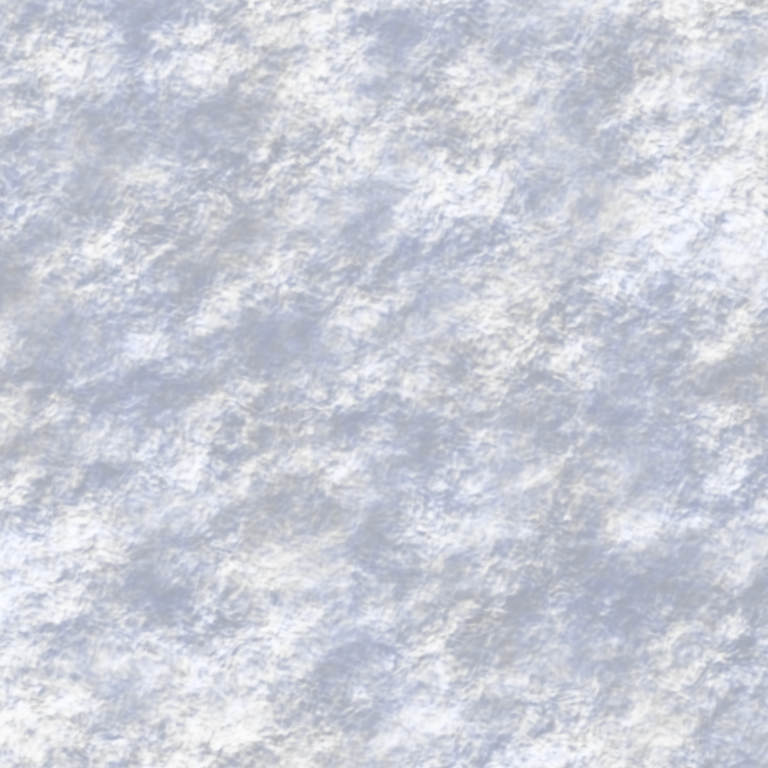
A WebGL 2 fragment shader for this texture:

```glsl
#version 300 es
precision highp float;
// Sunlit, crusty snow: crumbly clumps with pale crests and blue-grey hollows.

uniform vec2 u_resolution;
out vec4 fragColor;

// Random unit vector for a lattice point
vec2 latticeGradient(vec2 cell) {
    vec3 h = fract(cell.xyx * vec3(0.1031, 0.1030, 0.0973));
    h += dot(h, h.yzx + 33.33);
    float angle = 6.28318 * fract((h.x + h.y) * h.z);
    return vec2(cos(angle), sin(angle));
}

float gradientNoise(vec2 p) {
    vec2 cell = floor(p);
    vec2 f = p - cell;
    vec2 w = f * f * f * (f * (f * 6.0 - 15.0) + 10.0);
    vec2 e = vec2(1.0, 0.0);
    float a = dot(latticeGradient(cell), f);
    float b = dot(latticeGradient(cell + e.xy), f - e.xy);
    float c = dot(latticeGradient(cell + e.yx), f - e.yx);
    float d = dot(latticeGradient(cell + e.xx), f - e.xx);
    return mix(mix(a, b, w.x), mix(c, d, w.x), w.y);
}

// Lumpy surface height; each octave turns the lattice
float snowHeight(vec2 p) {
    mat2 turn = mat2(0.8, 0.6, -0.6, 0.8);
    float height = 0.0;
    float frequency = 16.0;
    for (int i = 0; i < 4; i++) {
        float n = gradientNoise(p * frequency + float(i) * 17.3 + 40.0);
        height += (n + 0.5 * sqrt(n * n + 0.003)) / frequency;
        p = turn * p;
        frequency *= 2.08;
    }
    return height;
}

void main() {
    vec2 p = gl_FragCoord.xy / u_resolution.y;

    // Crumple the surface a little
    vec2 q = p + 0.008 * vec2(gradientNoise(p * 20.0 + 3.7), gradientNoise(p * 20.0 + 61.2));

    // Slopes facing the light from above
    float stepSize = 0.0035;
    float slope = (snowHeight(q) - snowHeight(q + vec2(-0.4, 0.9) * stepSize)) / stepSize;

    // Broad drifts, rising gently to the right, with a shaded trough across the middle
    vec2 slant = vec2(dot(q, vec2(0.87, 0.5)) * 0.8, dot(q, vec2(-0.5, 0.87)) * 1.2);
    float trough = dot(p - 0.5, vec2(0.5, 0.87));
    float drift = 2.2 * (sqrt(trough * trough + 0.01) - 0.26)
                + 1.5 * gradientNoise(slant * 4.5 + 11.5)
                + 1.8 * gradientNoise(slant * 10.0 + 27.1)
                + 1.4 * gradientNoise(slant * 22.0 + 5.3);

    // Grains, somewhat fainter in the smooth hollows
    float crumble = clamp(0.95 + 0.8 * gradientNoise(slant * 9.0 + 52.0) + 0.15 * drift, 0.55, 1.3);
    float grain = gradientNoise(q * vec2(55.0, 70.0) + 71.9)
                + 0.9 * gradientNoise(q.yx * vec2(135.0, 115.0) + 14.2);
    float light = drift + crumble * (0.37 * slope + 1.2 * grain);

    // Soft shoulder and toe keep crests and hollows from clipping
    float tone = 0.67 + 0.32 / (1.0 + exp(0.33 - 1.2 * light));

    // Cool shadows, nearly neutral crests, patches of warmer grey
    float blueness = mix(0.08, 0.02, smoothstep(0.70, 0.95, tone))
                   + 0.055 * gradientNoise(p * 6.0 + 83.4)
                   + 0.06 * gradientNoise(p * 45.0 + 19.8);
    vec3 snow = tone + max(blueness, 0.005) * vec3(-0.25, 0.0, 0.75);

    fragColor = vec4(clamp(snow, 0.0, 1.0), 1.0);
}
```
